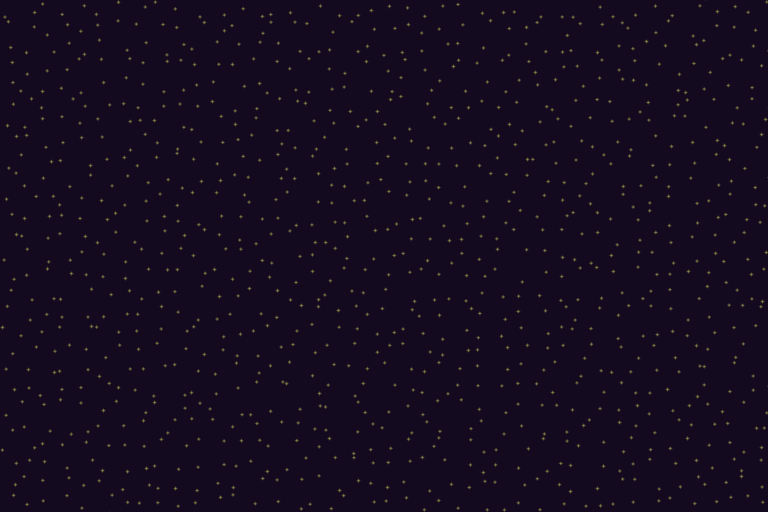
A Shadertoy shader for this texture:

```glsl
// Tiny soft golden sparkles scattered over a deep violet ground.
// A jittered cell grid places one small diamond per cell; each
// fades linearly from its centre, and the brightest neighbour wins.

#define ROWS 27.0            // cells per canvas height
#define JITTER 0.84          // share of the cell a sparkle may roam
#define SPARKLE_RADIUS 0.138 // reach of a sparkle, in cells
#define GROUND vec3(0.08, 0.04, 0.12)
#define GOLD vec3(0.58, 0.56, 0.29)

// Two independent random values in 0..1 for a cell
vec2 hash22(vec2 cell) {
    vec3 p = fract(cell.xyx * vec3(0.1031, 0.1030, 0.0973));
    p += dot(p, p.yzx + 33.33);
    return fract((p.xx + p.yz) * p.zy);
}

// Diamond-shaped glow: 1 at the centre, 0 at the rim
float sparkle(vec2 offset) {
    float reach = abs(offset.x) + abs(offset.y);
    return max(0.0, 1.0 - reach / SPARKLE_RADIUS);
}

// Brightest sparkle among the surrounding cells
float sparkleField(vec2 position) {
    vec2 home = floor(position);
    float glow = 0.0;
    for (int y = -1; y <= 1; y++) {
        for (int x = -1; x <= 1; x++) {
            vec2 cell = home + vec2(x, y);
            vec2 centre = cell + 0.5 + JITTER * (hash22(cell + 17.0) - 0.5);
            glow = max(glow, sparkle(position - centre));
        }
    }
    return glow;
}

void mainImage(out vec4 fragColor, in vec2 fragCoord) {
    vec2 position = fragCoord / iResolution.y * ROWS;
    fragColor = vec4(mix(GROUND, GOLD, sparkleField(position)), 1.0);
}
```
